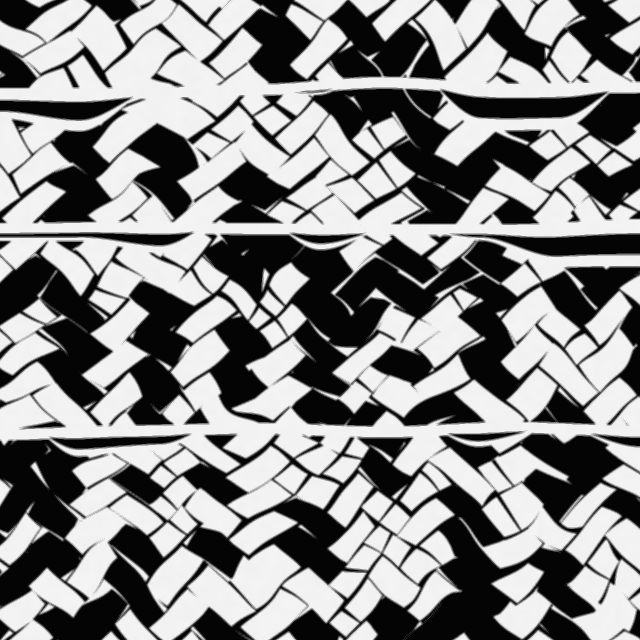
A three.js fragment shader for this pattern:

```glsl
// Irregular black and white herringbone of hand-cut bricks, split by wavy white bands.
varying vec2 vUv;

float hash(vec2 p) {
  return fract(sin(dot(p, vec2(127.1, 311.7))) * 43758.5453);
}

float noise(vec2 p) {
  vec2 i = floor(p), f = fract(p);
  f = f * f * (3.0 - 2.0 * f);
  return mix(mix(hash(i), hash(i + vec2(1.0, 0.0)), f.x),
             mix(hash(i + vec2(0.0, 1.0)), hash(i + vec2(1.0, 1.0)), f.x), f.y);
}

// Signed random value in -1..1, one per brick and slot
float vary(vec2 id, float slot) {
  return hash(id + slot * vec2(7.3, 3.1)) * 2.0 - 1.0;
}

// Four-sided piece with randomly inset and tilted edges; negative inside
float cutPiece(vec2 p, vec2 id, float inset, float spread, float tilt) {
  float top = p.y - 0.5 + inset + spread * vary(id, 1.0) + tilt * vary(id, 2.0) * p.x;
  float bottom = -p.y - 0.5 + inset + spread * vary(id, 3.0) + tilt * vary(id, 4.0) * p.x;
  float right = p.x - 1.0 + inset + spread * vary(id, 5.0) + 2.0 * tilt * vary(id, 6.0) * p.y;
  float left = -p.x - 1.0 + inset + spread * vary(id, 7.0) + 2.0 * tilt * vary(id, 8.0) * p.y;
  return max(max(top, bottom), max(left, right));
}

// 1 where the surface is black
float bricks(vec2 uv, float row) {
  vec2 warp = vec2(noise(uv * 6.0 + row * 9.0), noise(uv * 6.0 + 31.0)) - 0.5;
  vec2 ripple = vec2(noise(uv * 17.0 + 5.0), noise(uv * 17.0 + 57.0)) - 0.5;
  vec2 s = (uv + 0.05 * warp + 0.016 * ripple) / vec2(0.066, 0.058);
  vec2 q = vec2(s.x + s.y, s.y - s.x) + 40.0 + row * vec2(0.63, 1.37);

  // Find the two-cell brick that holds this cell
  vec2 cell = floor(q);
  float k = floor(mod(cell.x - cell.y + 0.5, 4.0));
  bool rising = k < 2.0;
  vec2 start = cell;
  if (k == 1.0) start.x -= 1.0;
  if (k == 2.0) start.y -= 1.0;
  vec2 p = q - start;
  p = (rising ? p : p.yx) - vec2(1.0, 0.5);
  vec2 id = start + row * 37.0;

  // Falling bricks are mostly black, rising ones mostly white
  if (hash(id + 0.5) < (rising ? 0.22 : 0.67))
    return step(cutPiece(p, id, -0.08, 0.17, 0.24), 0.0);
  float ink = step(0.0, cutPiece(p, id, 0.045, 0.08, 0.1));
  if (hash(id + 4.7) < 0.25) {
    float split = p.x + 0.4 * vary(id, 9.0) + 0.4 * vary(id, 10.0) * p.y;
    ink = max(ink, step(abs(split), 0.05 + 0.05 * p.y));
  }
  return ink;
}

float pattern(vec2 uv) {
  float row = 0.0;
  float gap = 0.0;
  float sliver = 0.0;
  for (int n = 0; n < 3; n++) {
    float i = float(n);
    float height = 0.335 + 0.315 * i - 0.05 * i * (i - 1.0);
    float depth = height + 0.022 * (noise(vec2(uv.x * 5.0, i * 7.0)) - 0.5) - uv.y;
    row += step(depth, 0.0);

    // White band with black lens shapes hanging below it
    float lens = max(0.0, 0.085 * (noise(vec2(uv.x * 8.0, i * 13.0 + 3.0)) - 0.52));
    gap = max(gap, step(-0.006, depth) * step(depth, 0.012 + lens * 1.4));
    sliver = max(sliver, step(0.009 + 0.2 * lens, depth) * step(depth, 0.009 + lens));
  }
  return max(bricks(uv, row) * (1.0 - gap), sliver);
}

void main() {
  // Average a small grid of samples for soft, smooth edges
  float ink = 0.0;
  for (int x = 0; x < 4; x++)
    for (int y = 0; y < 4; y++)
      ink += pattern(vUv + (vec2(float(x), float(y)) - 1.5) * 0.0011);
  ink /= 16.0;

  vec3 paper = vec3(0.95) + 0.012 * (noise(vUv * 90.0) - 0.5);
  gl_FragColor = vec4(mix(paper, vec3(0.015), ink), 1.0);
}
```
